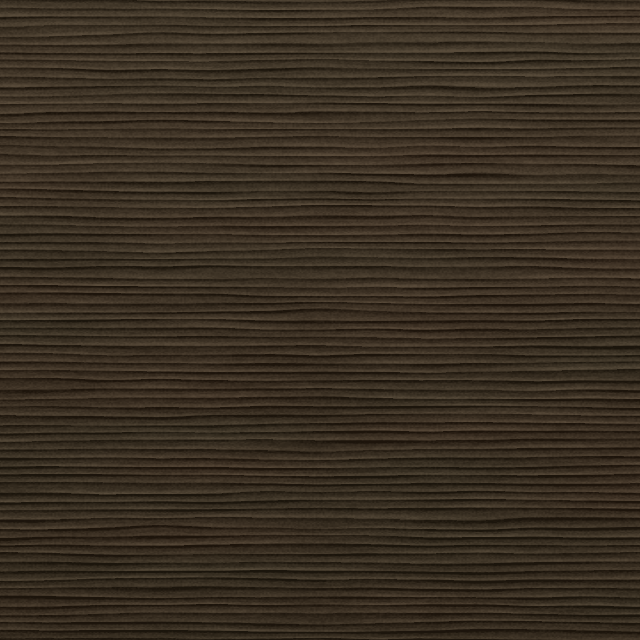
Give the GLSL for this texture, as a WebGL 1 fragment shader.

```glsl
precision highp float;

uniform vec2 u_resolution;

const float ROWS = 74.0;           // ridges from bottom to top
const float WAVE = 0.52;           // groove wander, in ridges
const float LIP_TONE = 0.88;       // lit lower edge of a ridge
const float BODY_TONE = 0.54;      // flank of a ridge
const float GROOVE_DEPTH = 0.42;   // mean darkness of a groove
const float GROOVE_START = 0.58;   // where the groove shadow begins
const float LIGHT_FALLOFF = 0.24;  // top to bottom loss of light
const float ROW_VARIATION = 0.10;
const float FIBRE_STRENGTH = 0.24;
const float SPECKLE_STRENGTH = 0.24;
const float TINT_STRENGTH = 0.012;
const vec3 DARK_BROWN = vec3(0.11, 0.08, 0.045);
const vec3 LIGHT_BROWN = vec3(0.325, 0.275, 0.212);
const vec3 WARM_SHIFT = vec3(1.0, -0.35, -0.2);

float hash(vec2 p) {
  return fract(sin(dot(p, vec2(12.9898, 78.233))) * 43758.5453);
}

float noise(vec2 p) {
  vec2 cell = floor(p);
  vec2 f = fract(p);
  f = f * f * (3.0 - 2.0 * f);
  float low = mix(hash(cell), hash(cell + vec2(1.0, 0.0)), f.x);
  float high = mix(hash(cell + vec2(0.0, 1.0)), hash(cell + 1.0), f.x);
  return mix(low, high, f.y);
}

// Height in ridges, bent so that grooves drift and pinch
float ridgeCoordinate(vec2 uv) {
  float y = uv.y * ROWS;
  float broad = noise(vec2(uv.x * 4.0, y * 0.6)) - 0.5;
  float fine = noise(vec2(uv.x * 12.0 + 7.0, y * 0.7 + 31.0)) - 0.5;
  return y + WAVE * broad + 0.4 * WAVE * fine;
}

// Thin lit lip at the bottom of each ridge, shadow beneath the next lip
float ridgeTone(float ridge, float x, float pixel) {
  float f = fract(ridge);
  float groove = floor(ridge + 0.5);
  float lip = LIP_TONE + 0.3 * (noise(vec2(x * 8.0, groove * 7.0)) - 0.5);
  float tone = mix(lip, BODY_TONE, smoothstep(0.1, 0.55, f));
  float shadow = smoothstep(GROOVE_START, 0.92, f);
  shadow = max(shadow, 1.0 - smoothstep(0.0, pixel, f));
  float depth = GROOVE_DEPTH * (0.5 + noise(vec2(x * 7.0, groove * 3.0)));
  return tone - depth * shadow;
}

void main() {
  vec2 uv = gl_FragCoord.xy / u_resolution;
  float ridge = ridgeCoordinate(uv);
  float row = floor(ridge);
  float tone = ridgeTone(ridge, uv.x, ROWS / u_resolution.y);

  // Light and uneven ridges
  tone += LIGHT_FALLOFF * (uv.y - 0.5);
  tone += ROW_VARIATION * (noise(vec2(uv.x * 3.0, row * 5.0)) - 0.5);

  // Long fibres and fine speckle
  float fibre = 0.45 * noise(vec2(uv.x * 9.0, ridge * 3.0))
              + 0.55 * noise(vec2(uv.x * 40.0, ridge * 6.0 + 19.0));
  tone += FIBRE_STRENGTH * (fibre - 0.5);
  tone += SPECKLE_STRENGTH * (noise(uv * vec2(360.0, 512.0)) - 0.5);

  // Reddish and olive patches
  float tint = noise(vec2(uv.x * 3.0, ridge * 0.25 + 50.0)) - 0.5;
  vec3 color = mix(DARK_BROWN, LIGHT_BROWN, clamp(tone, 0.0, 1.1));
  color += TINT_STRENGTH * tint * WARM_SHIFT;
  gl_FragColor = vec4(color, 1.0);
}
```
